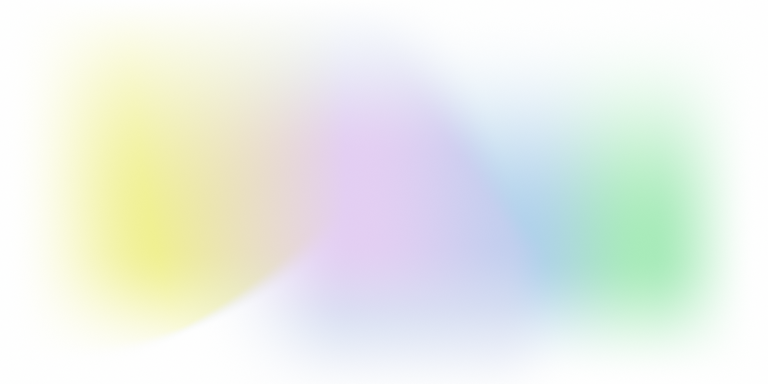
Write a WebGL 1 fragment shader that draws this background.

```glsl
precision highp float;
// Soft pastel mesh gradient: yellow, pink, lavender, blue and green glows on white.

uniform vec2 u_resolution;

const vec3 PAPER      = vec3(0.996, 0.997, 0.996);
const vec3 YELLOW     = vec3(0.94, 0.94, 0.57);
const vec3 PINK       = vec3(0.89, 0.81, 0.95);
const vec3 PERIWINKLE = vec3(0.74, 0.81, 0.93);
const vec3 MIST       = vec3(0.85, 0.88, 0.95);
const vec3 BLUE       = vec3(0.69, 0.82, 0.92);
const vec3 GREEN      = vec3(0.66, 0.92, 0.73);

const float YELLOW_PEAK = 0.38;  // heights of fullest colour
const float PINK_PEAK   = 0.57;
const float GREEN_PEAK  = 0.36;
const float PINK_X      = 0.45;  // where yellow has turned to pink
const float WEDGE_X     = 0.24;  // start of the crease at lower left
const float SEAM_TOP    = 0.52;  // crease between lavender and blue
const float SEAM_SLOPE  = 0.26;
const float SEAM_LIMIT  = 0.69;
const float GRAIN       = 0.004;

// Hash without sine
float hash(vec2 p) {
    vec3 q = fract(p.xyx * 0.1031);
    q += dot(q, q.yzx + 33.33);
    return fract((q.x + q.y) * q.z);
}

// Grows from 0 at the top edge to 1 at the peak height
float riseFromTop(float y, float peak, float power) {
    float t = clamp((1.0 - y) / (1.0 - peak), 0.0, 1.0);
    return pow(sin(1.5708 * t), power);
}

// 1 above the curved crease, 0 below; softer away from its start
float wedgeMask(vec2 p) {
    float d = p.x - WEDGE_X;
    float crease = 0.14 + 0.9 * d + 2.3 * d * d;
    float blur = 0.015 + 0.22 * abs(d);
    return smoothstep(-blur, blur, p.y - crease);
}

// Yellow to pink to lavender, with pale mist below the wedge
vec3 leftSheet(vec2 p) {
    float above = wedgeMask(p);
    float ridge = 0.17 + 0.08 * (1.0 - p.y) * (1.0 - p.y);
    float toPink = clamp((p.x - ridge) / (PINK_X - ridge), 0.0, 1.0);
    float middle = smoothstep(0.2, PINK_X, p.x);

    vec3 lilac = mix(PINK, PERIWINKLE, smoothstep(0.47, 0.72, p.x));
    float misty = max(smoothstep(0.38, 0.12, p.y), smoothstep(0.6, 0.95, p.y));
    lilac = mix(lilac, MIST, misty);
    vec3 tint = mix(YELLOW, lilac, mix(1.0, toPink, above));

    float top = riseFromTop(p.y, mix(YELLOW_PEAK, PINK_PEAK, middle), 1.1);
    float bottom = mix(smoothstep(0.02, 0.36, p.y), smoothstep(-0.06, 0.22, p.y), middle);
    float side = mix(smoothstep(0.25, 0.46, p.x), smoothstep(0.01, ridge + 0.01, p.x), above);
    return mix(PAPER, tint, top * bottom * side);
}

// Blue to green, fading at the right
vec3 rightSheet(vec2 p) {
    vec3 tint = mix(BLUE, GREEN, smoothstep(0.68, 0.84, p.x));
    float top = riseFromTop(p.y, GREEN_PEAK, 2.4);
    float bottom = smoothstep(0.0, 0.34, p.y);
    float side = 1.0 - smoothstep(0.85, 0.985, p.x);
    return mix(PAPER, tint, top * bottom * side);
}

void main() {
    vec2 p = gl_FragCoord.xy / u_resolution;

    // Join the sheets along the slanted seam, sharpest near mid height
    float seam = min(SEAM_TOP + SEAM_SLOPE * (1.0 - p.y), SEAM_LIMIT);
    float blur = 0.02 + 0.09 * abs(p.y - 0.42);
    vec3 color = mix(leftSheet(p), rightSheet(p), smoothstep(seam - blur, seam + blur, p.x));

    // Faint grain hides banding
    color += GRAIN * (hash(gl_FragCoord.xy) - 0.5);
    gl_FragColor = vec4(color, 1.0);
}
```
